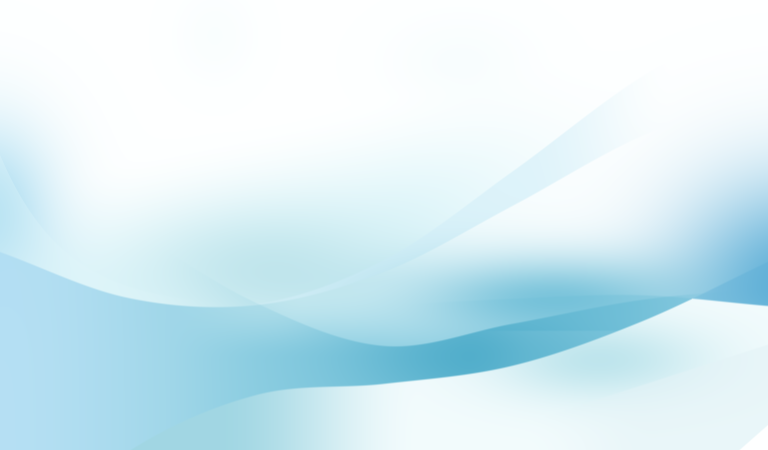
Give the GLSL for this background, as a Shadertoy shader.

```glsl
const vec3 WHITE = vec3(0.995, 1.0, 1.0);
const vec3 MIST = vec3(0.88, 0.965, 0.98);
const vec3 TURQUOISE = vec3(0.72, 0.88, 0.91);
const vec3 LEFT_BLUE = vec3(0.66, 0.86, 0.94);
const vec3 RIGHT_BLUE = vec3(0.36, 0.68, 0.84);
const vec3 SAIL = vec3(0.84, 0.94, 0.975);
const vec3 BODY_LEFT = vec3(0.69, 0.865, 0.95);
const vec3 BODY_RIGHT = vec3(0.56, 0.81, 0.885);
const vec3 CREST = vec3(0.42, 0.74, 0.84);
const vec3 DEEP = vec3(0.28, 0.66, 0.78);
const vec3 PALE_LEFT = vec3(0.63, 0.84, 0.89);
const vec3 PALE_RIGHT = vec3(0.95, 0.985, 0.99);
const vec3 PALE_SHADE = vec3(0.66, 0.86, 0.90);
const vec3 FOLD_SHADE = vec3(0.89, 0.95, 0.965);
const float EDGE = 0.003;

// Edge heights at seven evenly spaced positions across the canvas
const float SAIL_TOP[7] = float[7](0.44, 0.338, 0.324, 0.422, 0.618, 0.827, 0.98);
const float SAIL_BASE[7] = float[7](0.44, 0.338, 0.322, 0.396, 0.542, 0.696, 0.80);
const float CREST_LINE[7] = float[7](0.244, 0.267, 0.293, 0.32, 0.336, 0.344, 0.32);
const float BAND_TOP[7] = float[7](0.70, 0.50, 0.327, 0.231, 0.28, 0.333, 0.36);
const float BAND_BASE[7] = float[7](-0.24, -0.004, 0.122, 0.147, 0.187, 0.284, 0.418);

// Smooth curve through evenly spaced heights
float spline(float k[7], float x) {
    float t = clamp(x, 0.0, 0.9999) * 6.0;
    int i = int(t);
    float f = t - float(i);
    float b = k[i];
    float c = k[i + 1];
    float a = i > 0 ? k[i - 1] : 2.0 * b - c;
    float d = i < 5 ? k[i + 2] : 2.0 * c - b;
    return b + 0.5 * f * (c - a + f * (2.0 * a - 5.0 * b + 4.0 * c - d
                             + f * (3.0 * (b - c) + d - a)));
}

float below(float edge, float y) {
    return smoothstep(-EDGE, EDGE, edge - y);
}

float fall(float from, float to, float x) {
    return 1.0 - smoothstep(from, to, x);
}

float glow(vec2 p, vec2 center, vec2 radius) {
    vec2 q = (p - center) / radius;
    return exp(-dot(q, q));
}

// Bright air with mist, side glows and the translucent sail
vec3 upperAir(vec2 p, float sailTop, float sailBase) {
    float mist = smoothstep(0.0, 0.3, 0.58 + 0.42 * p.x - p.y) * fall(0.5, 0.85, p.x);
    vec3 color = mix(WHITE, MIST, mist);
    color = mix(color, MIST, 0.2 * glow(p, vec2(0.60, 0.86), vec2(0.09, 0.10)));
    color = mix(color, MIST, 0.15 * glow(p, vec2(0.28, 0.92), vec2(0.05, 0.10)));
    color = mix(color, TURQUOISE, 0.75 * glow(p, vec2(0.35, 0.40), vec2(0.16, 0.13)));

    float underSail = below(sailBase, p.y);
    color = mix(color, WHITE, 0.55 * underSail * smoothstep(0.42, 0.65, p.x));
    float sail = below(sailTop, p.y) * (1.0 - underSail);
    sail *= smoothstep(0.28, 0.4, p.x) * fall(0.68, 0.88, p.x);
    color = mix(color, SAIL, 0.7 * sail);

    color = mix(color, LEFT_BLUE, glow(p, vec2(-0.02, 0.52), vec2(0.09, 0.20)));
    color = mix(color, RIGHT_BLUE, glow(p, vec2(1.04, 0.36), vec2(0.16, 0.24)));
    color = mix(color, CREST, 0.9 * glow(p, vec2(0.72, 0.33), vec2(0.20, 0.10)));

    // Fine veil falling from the left side
    float veil = 0.316 + 0.34 * exp(-11.8 * p.x);
    float veilFade = fall(0.12, 0.3, p.x);
    color = mix(color, MIST, 0.3 * veilFade * below(veil, p.y));
    return color;
}

// Soft blue body and the saturated ribbon crossing it
vec3 addWaves(vec3 color, vec2 p, float sailBase, float bandTop, float crest, float bandBase) {
    vec3 body = mix(BODY_LEFT, BODY_RIGHT, smoothstep(0.0, 0.35, p.x));
    float depthFade = mix(0.9, fall(0.2, 0.36, p.y), smoothstep(0.2, 0.4, p.x));
    color = mix(color, body, below(sailBase, p.y) * depthFade);

    float crestFade = smoothstep(0.52, 0.75, p.x);
    color = mix(color, CREST, 0.35 * crestFade * below(crest, p.y));

    float ribbon = below(bandTop, p.y) * smoothstep(0.2, 0.65, p.x) * fall(0.8, 0.97, p.x);
    color = mix(color, CREST, 0.6 * ribbon);
    float core = glow(p, vec2(0.63, 0.21), vec2(0.16, 0.12));
    color = mix(color, DEEP, 0.8 * core * below(bandTop, p.y));

    // Inner reflection and the crossing wedge at the right
    float inner = 0.265 + 0.9 * pow(max(p.x - 0.83, 0.0), 2.0);
    float innerFade = smoothstep(0.6, 0.7, p.x) * fall(0.8, 0.92, p.x);
    color = mix(color, MIST, 0.09 * innerFade * below(inner, p.y));
    float wedge = below(bandBase, p.y) * smoothstep(0.86, 0.94, p.x);
    return mix(color, RIGHT_BLUE, 0.4 * wedge);
}

// Pale foreground swell with a faint fold and a bright corner
vec3 paleSwell(vec2 p) {
    vec3 color = mix(PALE_LEFT, PALE_RIGHT, smoothstep(0.28, 0.55, p.x));
    color = mix(color, PALE_SHADE, 0.7 * glow(p, vec2(0.78, 0.20), vec2(0.14, 0.09)));
    float fold = below(0.078 + 0.55 * (p.x - 0.716), p.y);
    color = mix(color, FOLD_SHADE, 0.6 * fold * smoothstep(0.68, 0.85, p.x));
    return mix(color, WHITE, below(1.5 * (p.x - 0.963), p.y));
}

void mainImage(out vec4 fragColor, in vec2 fragCoord) {
    vec2 p = fragCoord / iResolution.xy;
    float sailTop = spline(SAIL_TOP, p.x);
    float sailBase = spline(SAIL_BASE, p.x);
    float crest = spline(CREST_LINE, p.x);
    float bandTop = spline(BAND_TOP, p.x);
    float bandBase = spline(BAND_BASE, p.x);

    vec3 color = upperAir(p, sailTop, sailBase);
    color = addWaves(color, p, sailBase, bandTop, crest, bandBase);
    color = mix(color, paleSwell(p), below(min(bandBase, crest), p.y));
    fragColor = vec4(color, 1.0);
}
```
